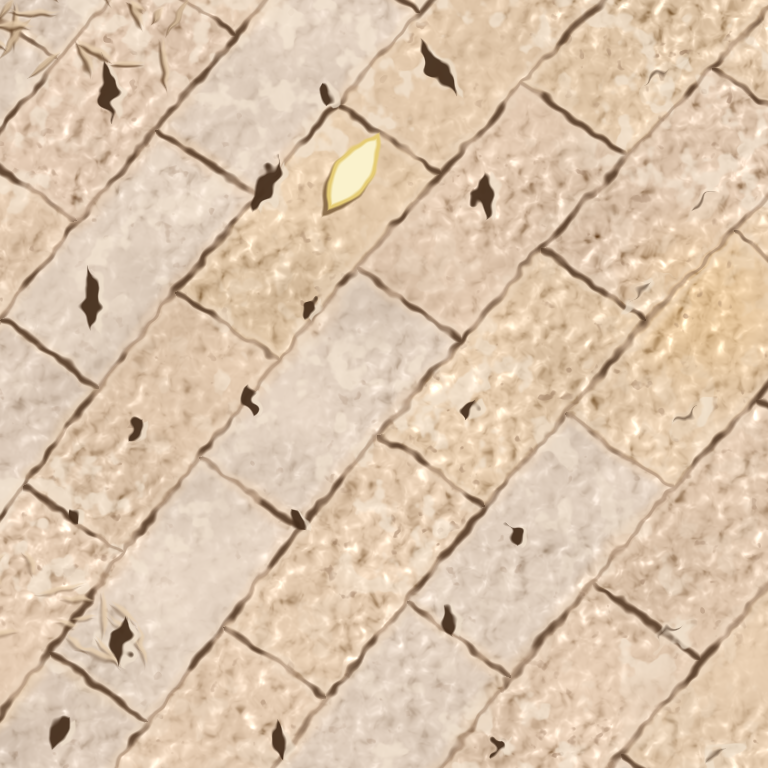
Give the GLSL for this texture, as a WebGL 1 fragment shader.

```glsl
precision highp float;

uniform vec2 u_resolution;

float hash(vec2 p) {
    vec3 q = fract(p.xyx * 0.1031);
    q += dot(q, q.yzx + 33.33);
    return fract((q.x + q.y) * q.z);
}

float noise(vec2 p) {
    vec2 i = floor(p), f = fract(p);
    f = f * f * (3.0 - 2.0 * f);
    return mix(mix(hash(i), hash(i + vec2(1.0, 0.0)), f.x),
               mix(hash(i + vec2(0.0, 1.0)), hash(i + 1.0), f.x), f.y);
}

float fbm(vec2 p) {
    float sum = 0.0, amp = 0.55;
    for (int i = 0; i < 3; i++) {
        sum += amp * noise(p);
        p = mat2(1.6, 1.2, -1.2, 1.6) * p + 7.3;
        amp *= 0.5;
    }
    return sum;
}

vec2 jitter(vec2 p) {
    return vec2(noise(p), noise(p + 50.0)) - 0.5;
}

// Pointed blade: size is half width and half length, angle leans right of vertical
float blade(vec2 p, float angle, vec2 size) {
    float s = sin(angle), c = cos(angle);
    vec2 q = vec2(c * p.x - s * p.y, s * p.x + c * p.y);
    float along = q.y / size.y;
    float d = abs(q.x) - size.x * (1.0 - along * along);
    return 1.0 - smoothstep(-0.003, 0.002, d);
}

// Row and lengthwise coordinates of the slanted paving, slightly fanned out
vec2 paving(vec2 p) {
    float across = p.x + (0.609 - p.y) * (0.79 + 0.154 * p.x);
    float t = (across - 0.0195) / 0.198;
    return vec2(t - 0.016 * t * t, 2.56 * (p.y + 0.7 * p.x));
}

void main() {
    vec2 uv = gl_FragCoord.xy / u_resolution;
    vec2 ragged = jitter(uv * 75.0);
    vec2 grid = paving(uv + 0.006 * jitter(uv * 24.0) + 0.006 * ragged);

    // Running bond: every other row shifts by half a brick
    float row = floor(grid.x);
    float even = 1.0 - mod(row, 2.0);
    grid.y += 0.5 * even;
    vec2 brick = vec2(row, floor(grid.y));
    vec2 edge = (0.5 - abs(fract(grid) - 0.5)) * vec2(0.15, 0.32);
    float joint = min(edge.x, edge.y);

    // Brick tones: tan and pink, with worn grey ones in the even rows
    float tone = hash(brick + 31.0);
    float blotch = fbm(uv * 11.0 + 2.0);
    float pale = even * step(brick.y + 0.4 * row, 3.7);
    pale *= smoothstep(0.0, 0.025, joint + 0.03 * (blotch - 0.3));
    vec3 tan_ = mix(vec3(0.89, 0.785, 0.655), vec3(0.865, 0.765, 0.675), tone);
    vec3 grey = mix(vec3(0.84, 0.77, 0.71), vec3(0.89, 0.825, 0.76), tone);
    vec3 color = mix(tan_, grey, pale * 0.9);
    color += 0.13 * (fbm(uv * 8.0) - 0.48);
    float ochre = 1.0 - smoothstep(0.02, 0.16, distance(uv, vec2(0.92, 0.60)));
    color = mix(color, vec3(0.91, 0.76, 0.55), 0.5 * ochre);

    // Embossed grit: fine and sparse, smoother on the worn bricks
    vec2 grit = uv * 62.0 + 0.5 * ragged;
    float relief = fbm(grit) - fbm(grit + vec2(0.5, -0.4));
    float rough = mix(0.36, 0.16, pale) * (0.25 + 1.5 * noise(uv * 8.0 + 4.0));
    color += relief * (0.45 + 2.2 * abs(relief)) * rough * vec3(0.92, 1.0, 1.08);
    float pit = smoothstep(0.70, 0.82, fbm(uv * 58.0 + 70.0));
    color = mix(color, vec3(0.56, 0.43, 0.33), pit * rough);

    // Crumbled light flakes, gathered in patches
    float patches = smoothstep(0.44, 0.66, noise(uv * 6.0 + 17.0));
    float flake = smoothstep(0.54, 0.68, fbm(uv * 38.0 + 12.0));
    color = mix(color, vec3(0.955, 0.895, 0.82), flake * mix(0.22, 0.72, patches));

    // Broken dark joints with sandy shoulders; the short ones stay more open
    float shoulder = smoothstep(0.003, 0.006, joint) - smoothstep(0.006, 0.014, joint);
    color = mix(color, vec3(0.94, 0.86, 0.77), 0.4 * shoulder);
    float open = noise(uv * 19.0 + 9.0) * 0.6 + noise(uv * 60.0 + 3.0) * 0.4;
    open += 0.10 * step(edge.y, edge.x);
    float gap = 1.0 - smoothstep(0.0008, 0.0025 + 0.005 * open, joint);
    color = mix(color, vec3(0.62, 0.50, 0.40), 0.55 * gap);
    color = mix(color, vec3(0.35, 0.25, 0.17), 0.9 * gap * smoothstep(0.42, 0.72, open));

    // Dry straw heaped near the left side
    for (int i = 0; i < 40; i++) {
        float n = float(i);
        vec2 heap = mix(vec2(0.10, 0.97), vec2(0.06, 0.21), mod(n, 2.0));
        vec2 spread = vec2(hash(vec2(n, 3.0)), hash(vec2(n, 8.0))) - 0.5;
        vec2 p = uv - heap - spread * vec2(0.28, 0.14) + 0.006 * ragged;
        float angle = 3.14 * hash(vec2(n, 15.0));
        vec2 size = vec2(0.004, 0.012 + 0.020 * hash(vec2(n, 21.0)));
        float shade = mix(0.75, 0.35, mod(n, 2.0));
        color = mix(color, vec3(0.40, 0.28, 0.17), shade * blade(p + vec2(0.003, 0.004), angle, size));
        color = mix(color, vec3(0.91, 0.81, 0.68), 0.75 * blade(p, angle, size));
    }

    // Scattered debris: dark chips with a lit side, and some bleached scraps
    for (int i = 0; i < 24; i++) {
        float n = float(i);
        vec2 p = uv - fract(n * vec2(0.7549, 0.5698) + vec2(0.57, 0.91));
        p += 0.016 * ragged;
        float size = hash(vec2(n, 44.0));
        float scrap = step(2.5, mod(n, 4.0));
        float angle = mix(1.3 * hash(vec2(n, 27.0)) - 0.6, 0.9, scrap);
        vec2 extent = vec2(0.007 + 0.005 * size, 0.011 + 0.038 * size * size);
        extent = mix(extent, vec2(0.018, 0.030 + 0.030 * size), scrap);
        float lit = blade(p - vec2(0.009, -0.002), angle, extent);
        float dark = blade(p, angle, mix(extent, vec2(0.003, 0.016), scrap));
        color = mix(color, vec3(0.94, 0.88, 0.80), 0.75 * lit * mix(1.0, 0.4 + 0.6 * flake, scrap));
        color = mix(color, vec3(0.26, 0.17, 0.10), dark * mix(0.93, 0.55, scrap));
    }

    // Fallen yellow leaf, creamy in the middle, with its shadow
    vec2 leaf = uv - vec2(0.460, 0.776) + 0.004 * ragged;
    color = mix(color, vec3(0.42, 0.30, 0.16), 0.75 * blade(leaf + vec2(0.005, 0.007), 0.6, vec2(0.026, 0.062)));
    vec3 leafColor = mix(vec3(0.90, 0.80, 0.46), vec3(0.98, 0.95, 0.80), blade(leaf, 0.6, vec2(0.020, 0.052)));
    color = mix(color, leafColor, blade(leaf, 0.6, vec2(0.026, 0.060)));

    gl_FragColor = vec4(clamp(color, 0.0, 1.0), 1.0);
}
```
